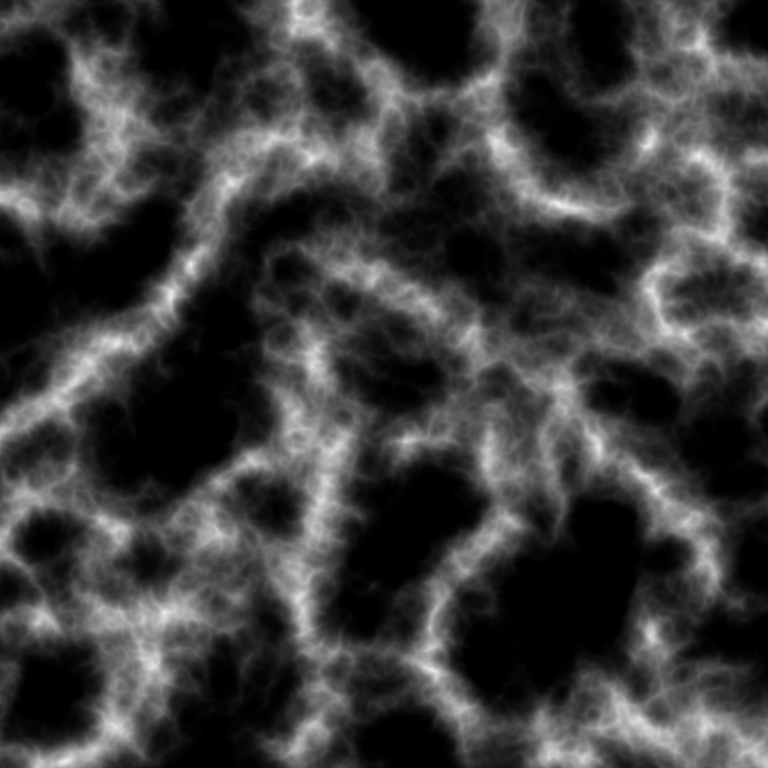
Give the GLSL for this texture, as a three.js fragment shader.

```glsl
// Glowing smoky filaments around dark hollows, in greyscale.
// Octaves of folded gradient noise are summed; their creases become the
// bright ridges once the sum is inverted and passed through a contrast curve.

varying vec2 vUv;

// Unit gradient with a pseudo-random direction for a lattice point
vec2 latticeGradient(vec2 cell) {
  vec3 h = fract(cell.xyx * vec3(0.1031, 0.1030, 0.0973));
  h += dot(h, h.yzx + 33.33);
  float angle = 6.28318 * fract((h.x + h.y) * h.z);
  return vec2(cos(angle), sin(angle));
}

// Gradient noise with quintic interpolation, centred on zero
float gradientNoise(vec2 p) {
  vec2 cell = floor(p);
  vec2 f = p - cell;
  vec2 fade = f * f * f * (f * (f * 6.0 - 15.0) + 10.0);
  vec2 right = vec2(1.0, 0.0);
  vec2 up = vec2(0.0, 1.0);
  float a = dot(latticeGradient(cell), f);
  float b = dot(latticeGradient(cell + right), f - right);
  float c = dot(latticeGradient(cell + up), f - up);
  float d = dot(latticeGradient(cell + 1.0), f - 1.0);
  return mix(mix(a, b, fade.x), mix(c, d, fade.x), fade.y);
}

// Sum of folded octaves; the fold is slightly rounded to keep creases smooth
float turbulence(vec2 p) {
  mat2 turnAndDouble = 2.0 * mat2(0.8, 0.6, -0.6, 0.8);
  float sum = 0.0;
  float amplitude = 1.0;
  for (int octave = 0; octave < 5; octave++) {
    float n = gradientNoise(p);
    sum += amplitude * sqrt(n * n + 0.0002);
    p = turnAndDouble * p + vec2(17.3, 9.7);
    amplitude *= 0.5;
  }
  return sum;
}

void main() {
  float ridge = max(1.0 - 1.9 * turbulence(vUv * 4.0 + vec2(21.4, 35.8)), 0.0);

  // Deepen the hollows and let the strongest ridges reach white
  float glow = min(1.06 * pow(ridge, 1.8), 1.0);
  gl_FragColor = vec4(vec3(glow), 1.0);
}
```
